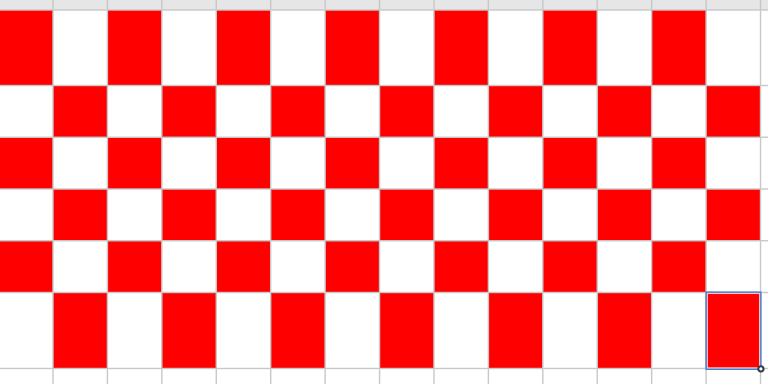
This pattern is drawn by a Shadertoy shader. Its source:

```glsl
// Spreadsheet grid filled as a red and white checkerboard, 14 columns by 6 rows.
// Signed distances to the nearest grid line give both the box-filtered checks
// and the thin grey rules; a blue frame and round handle mark the last cell.

const float COL_PITCH = 0.14173;
const float FIRST_COL_LINE = 0.138;
const float COLS = 14.0;
const float ROW_PITCH = 0.13475;
const float FIRST_ROW_LINE = 0.7773;
const float ROWS = 6.0;
const float TOP = 0.974;
const float BOTTOM = 0.0404;
const float RULE_WIDTH = 0.0037;

const vec3 PAPER = vec3(1.0);
const vec3 RED = vec3(1.0, 0.0, 0.0);
const vec3 HEADER = vec3(0.9);
const vec3 RULE = vec3(0.78, 0.785, 0.785);
const vec3 FRAME_BLUE = vec3(0.24, 0.47, 0.82);
const vec3 HANDLE_DARK = vec3(0.2, 0.24, 0.3);

// Share of a pixel covered by a stripe centred at distance zero
float stripe(float d, float width, float px) {
    float h = 0.5 * width;
    return max(min(d + 0.5 * px, h) - max(d - 0.5 * px, -h), 0.0) / px;
}

// Filtered half plane: 1 where d is positive
float inside(float d, float px) {
    return clamp(d / px + 0.5, 0.0, 1.0);
}

// Alternating sign that flips across line number k, at signed distance e
float parity(float k, float e, float px) {
    return (1.0 - 2.0 * mod(k, 2.0)) * clamp(2.0 * e / px, -1.0, 1.0);
}

float boxDistance(vec2 p, vec2 halfSize) {
    vec2 q = abs(p) - halfSize;
    return length(max(q, 0.0)) + min(max(q.x, q.y), 0.0);
}

void mainImage(out vec4 fragColor, in vec2 fragCoord) {
    vec2 p = fragCoord / iResolution.y;
    float px = 1.0 / iResolution.y;

    // Nearest inner line on each axis; the outer rows are taller
    float u = (p.x - FIRST_COL_LINE) / COL_PITCH + 1.0;
    float v = (FIRST_ROW_LINE - p.y) / ROW_PITCH + 1.0;
    float col = floor(u + 0.5);
    float row = clamp(floor(v + 0.5), 1.0, ROWS - 1.0);
    vec2 e = vec2(u - col, v - row) * vec2(COL_PITCH, ROW_PITCH);

    // Checked cells, bounded by the table edges
    float right = FIRST_COL_LINE + (COLS - 1.0) * COL_PITCH;
    float check = 0.5 + 0.5 * parity(col, e.x, px) * parity(row, e.y, px);
    float table = inside(TOP - p.y, px) * inside(p.y - BOTTOM, px) * inside(right - p.x, px);
    vec3 color = mix(PAPER, RED, check * table);
    color = mix(color, HEADER, inside(p.y - TOP, px));

    // Grey rules
    float across = max(stripe(e.y, RULE_WIDTH, px),
                       max(stripe(p.y - TOP, RULE_WIDTH, px), stripe(p.y - BOTTOM, RULE_WIDTH, px)));
    color = mix(color, RULE, max(stripe(e.x, RULE_WIDTH, px), across));

    // Selection frame with a pale inner edge
    float cellTop = FIRST_ROW_LINE - (ROWS - 2.0) * ROW_PITCH;
    vec2 cornerLow = vec2(right - COL_PITCH, BOTTOM - 0.002);
    vec2 cornerHigh = vec2(right + 0.001, cellTop + 0.001);
    float frame = boxDistance(p - 0.5 * (cornerLow + cornerHigh), 0.5 * (cornerHigh - cornerLow));
    color = mix(color, PAPER, 0.7 * stripe(frame + 0.0035, 0.003, px));
    color = mix(color, FRAME_BLUE, stripe(frame, 0.0036, px));

    // Round handle at the lower right corner
    float handle = length(p - vec2(cornerHigh.x, cornerLow.y + 0.001));
    color = mix(color, HANDLE_DARK, inside(0.0095 - handle, px));
    color = mix(color, PAPER, inside(0.004 - handle, px));

    fragColor = vec4(color, 1.0);
}
```
